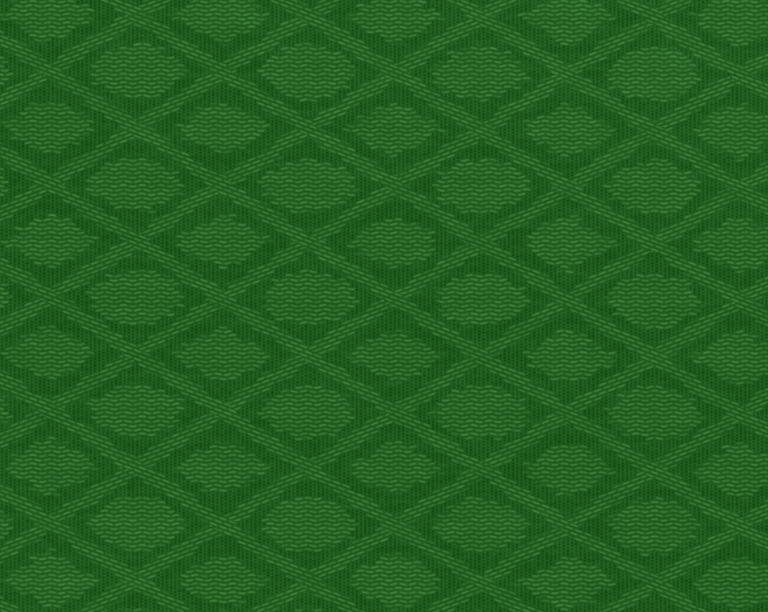
This texture is drawn by a WebGL 2 fragment shader. Its source:

```glsl
#version 300 es
// Green damask cloth: a lattice of slanted bands around woven lozenges.
precision highp float;
uniform vec2 u_resolution;
out vec4 outColor;

const float TAU = 6.2831853;
const vec3 SHADOW_GREEN = vec3(0.06, 0.28, 0.05);
const vec3 LIGHT_GREEN = vec3(0.23, 0.48, 0.21);

// All lengths are fractions of the canvas height.
const vec2 PERIOD = vec2(0.282, 0.1847);
const vec2 CROSSING = vec2(0.6454, 0.8807);
const float TILT = 0.006;
const vec2 STITCH = vec2(0.0155, 0.0070);
const vec2 RIB = vec2(0.0069, 0.0054);

float hash(vec2 p) {
    vec3 q = fract(vec3(p.xyx) * 0.1031);
    q += dot(q, q.yzx + 33.33);
    return fract((q.x + q.y) * q.z);
}

// Distance to the nearest scattered point.
float cellular(vec2 p) {
    vec2 cell = floor(p);
    float nearest = 2.0;
    for (int j = -1; j <= 1; j++) {
        for (int i = -1; i <= 1; i++) {
            vec2 c = cell + vec2(i, j);
            vec2 point = c + vec2(hash(c), hash(c + 17.0));
            nearest = min(nearest, distance(p, point));
        }
    }
    return nearest;
}

// Staggered stitches: xy is the stitch centre, z its brightness.
vec3 stitch(vec2 p, vec2 size, float slope) {
    vec2 q = vec2(p.x, p.y - slope * p.x) / size;
    float stagger = 0.5 * mod(floor(q.y), 2.0);
    q.x += stagger;
    vec2 cell = floor(q);
    vec2 f = q - cell - 0.5;
    float thread = 0.5 + 0.5 * cos(TAU * f.y);
    thread *= 1.0 - 0.75 * smoothstep(0.22, 0.5, abs(f.x));
    thread *= 0.8 + 0.4 * hash(cell + 5.0);
    vec2 centre = (cell + 0.5 - vec2(stagger, 0.0)) * size;
    centre.y += slope * centre.x;
    return vec3(centre, thread);
}

vec2 latticeSpace(vec2 p) {
    vec2 d = p - CROSSING;
    d.y += TILT * d.x;
    return d / PERIOD;
}

// Coverage of bands running up (side = 1) or down (side = -1).
float bandMask(vec2 p, float side, float halfWidth) {
    vec2 u = latticeSpace(p);
    float t = u.x - side * u.y;
    float d = abs(t - floor(t + 0.5));
    d += 0.035 * (hash(floor(p / STITCH)) - 0.5);
    return 1.0 - smoothstep(halfWidth - 0.018, halfWidth + 0.018, d);
}

// Ragged lozenges; every other column is fuller.
float lozengeMask(vec2 p, vec2 halfSize) {
    vec2 u = latticeSpace(p);
    vec2 diagonal = vec2(u.x + u.y, u.x - u.y);
    vec2 cell = floor(diagonal);
    vec2 c = diagonal - cell - 0.5;
    vec2 local = 0.5 * vec2(c.x + c.y, c.x - c.y);
    float fuller = mod(cell.x + cell.y + 1.0, 2.0);
    float power = mix(1.2, 1.75, fuller);
    vec2 e = pow(abs(local) / halfSize, vec2(power));
    float ragged = 0.28 * (hash(floor(p / STITCH) + 9.0) - 0.5);
    return 1.0 - smoothstep(0.92, 1.08, e.x + e.y + ragged);
}

// Fine upright ribs crossed by the weft.
float ground(vec2 p, vec2 pitch) {
    vec2 q = p / pitch;
    float ribs = cos(TAU * q.x);
    float weft = cos(TAU * (q.y + 0.5 * floor(q.x)));
    return 0.36 + 0.13 * ribs + 0.08 * weft + 0.16 * (hash(floor(q)) - 0.5);
}

// Slow unevenness plus thin streaks along the weft.
float wear(vec2 p) {
    float patches = cellular(p * vec2(9.0, 14.0)) - 0.5;
    float streaks = sin(p.y * 83.0 + sin(p.x * 7.0)) * sin(p.y * 211.0 + 2.0 * sin(p.x * 4.0));
    return 0.06 * patches + 0.035 * streaks - 0.03 * sin(p.y * 3.0 + p.x);
}

void main() {
    vec2 p = gl_FragCoord.xy / u_resolution.y;
    float tone = ground(p, RIB);

    // Lozenges of level, slightly waving stitches
    vec2 waved = p + vec2(0.0, 0.0012 * sin(p.x * 210.0));
    vec3 s = stitch(waved, STITCH, 0.0);
    tone = mix(tone, 0.38 + 0.62 * s.z, lozengeMask(s.xy, vec2(0.27, 0.245)));

    // Bands of stitches leaning along each diagonal
    for (int i = 0; i < 2; i++) {
        float side = 1.0 - 2.0 * float(i);
        s = stitch(p, STITCH, 0.36 * side);
        tone = mix(tone, 0.36 + 0.62 * s.z, bandMask(s.xy, side, 0.075));
    }

    tone = clamp(tone + wear(p), 0.0, 1.15);
    outColor = vec4(mix(SHADOW_GREEN, LIGHT_GREEN, tone), 1.0);
}
```
